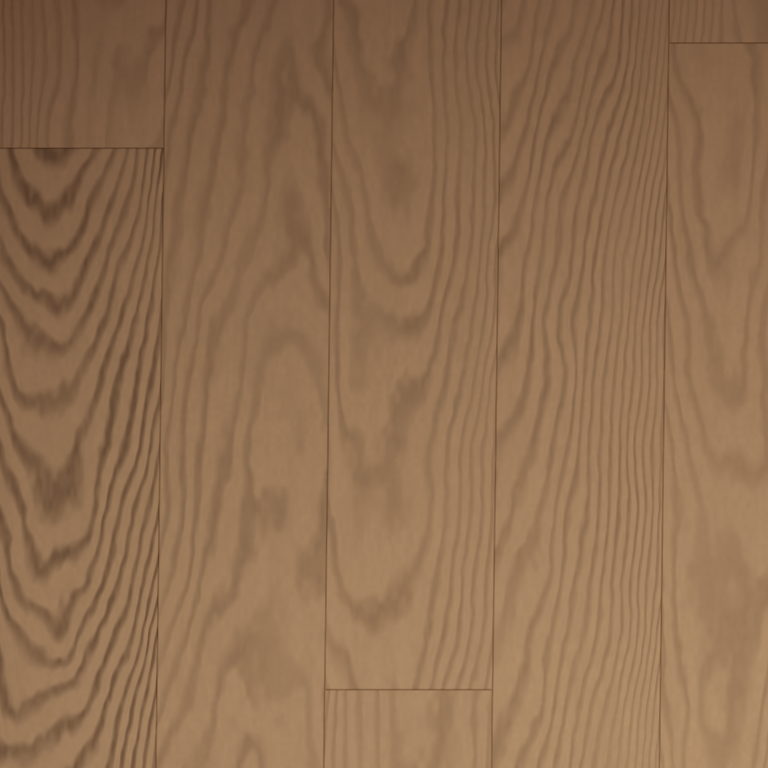
A WebGL 2 fragment shader for this texture:

```glsl
#version 300 es
precision highp float;

uniform vec2 u_resolution;
out vec4 fragColor;

const float PLANK_WIDTH = 0.2185;
const float LEFT_OVERHANG = 0.0155;
const float SEAM_LEAN = 0.013;
const float SEAM_HALF_WIDTH = 0.0008;
const vec3 SHADED_OAK = vec3(0.465, 0.338, 0.243);
const vec3 LIT_OAK = vec3(0.695, 0.556, 0.412);
const vec3 GRAIN_TINT = vec3(0.70, 0.66, 0.64);
const vec3 SEAM_TINT = vec3(0.80, 0.76, 0.71);

// Per plank: arch centre, rings along the length, arch steepness, contrast
const vec4 GRAIN[5] = vec4[5](
    vec4(0.30, 13.0, 14.0, 0.95),
    vec4(0.66, -5.0, 9.0, 0.38),
    vec4(0.36, 5.5, 16.0, 0.40),
    vec4(-0.25, 7.0, 9.0, 0.45),
    vec4(0.42, 5.0, 15.0, 0.36));
const vec4 OFFCUT_GRAIN = vec4(0.65, 4.0, 16.0, 0.34);

// Height of the end joint of each plank; 2.0 means none in view
const float JOINT[5] = float[5](0.807, 2.0, 0.102, 2.0, 0.944);

float hash(vec2 p) {
    vec3 q = fract(vec3(p.xyx) * 0.1031);
    q += dot(q, q.yzx + 33.33);
    return fract((q.x + q.y) * q.z);
}

float noise(vec2 p) {
    vec2 cell = floor(p);
    vec2 t = fract(p);
    t = t * t * (3.0 - 2.0 * t);
    float low = mix(hash(cell), hash(cell + vec2(1.0, 0.0)), t.x);
    float high = mix(hash(cell + vec2(0.0, 1.0)), hash(cell + 1.0), t.x);
    return mix(low, high, t.y);
}

// Growth ring coordinate: nested arches bent by slow and fine noise
float ringField(vec2 p, vec4 grain, float seed) {
    vec2 offset = vec2(seed * 17.0, seed * 29.0);
    float centre = grain.x + 0.22 * (noise(vec2(p.y * 3.0, seed * 7.0)) - 0.5);
    float d = p.x - centre;
    float slow = noise(p * vec2(2.5, 4.0) + offset) - 0.5;
    float wavy = noise(p * vec2(7.0, 12.0) + offset) - 0.5;
    float jagged = noise(p * vec2(24.0, 50.0) + offset) - 0.5;
    return grain.y * p.y - grain.z * d * d + 1.7 * slow + 0.8 * wavy + 0.2 * jagged;
}

// Soft dark band at the end of each ring
float ringBand(float field) {
    float phase = fract(field);
    return smoothstep(0.32, 0.72, phase) * (1.0 - smoothstep(0.74, 1.0, phase));
}

// Short pores running along the plank
float poreStreaks(vec2 p, float seed) {
    float fine = noise(p * vec2(48.0, 70.0) + seed * 41.0);
    float broad = noise(p * vec2(22.0, 7.0) + seed * 13.0);
    return 0.55 * fine + 0.45 * broad;
}

float seamLine(float dist, float halfWidth, float pixel) {
    return 1.0 - smoothstep(halfWidth - pixel * 0.5, halfWidth + pixel, abs(dist));
}

// Light falls off toward the top and the left
vec3 litWood(vec2 uv) {
    float light = 1.0 - 0.9 * pow(uv.y, 1.6) - 0.3 * pow(1.0 - uv.x, 3.0);
    return mix(SHADED_OAK, LIT_OAK, light);
}

void main() {
    vec2 uv = gl_FragCoord.xy / u_resolution;
    float pixel = 1.0 / min(u_resolution.x, u_resolution.y);

    // Plank layout
    float across = (uv.x + LEFT_OVERHANG - SEAM_LEAN * uv.y) / PLANK_WIDTH;
    int plank = clamp(int(floor(across)), 0, 4);
    vec2 local = vec2(across - float(plank), uv.y);
    float joint = JOINT[plank];
    bool offcut = joint > 0.5 ? uv.y > joint : uv.y < joint;
    float seed = float(plank) + (offcut ? 8.0 : 1.0);
    vec4 grain = offcut ? OFFCUT_GRAIN : GRAIN[plank];

    // Rings broken up by pores, fading in and out over each plank
    float streaks = poreStreaks(local, seed);
    float patchy = 0.5 + 0.7 * noise(local * vec2(4.0, 6.0) + seed * 5.0);
    float rings = ringBand(ringField(local, grain, seed));
    float darkness = grain.w * rings * patchy * (0.5 + 0.9 * streaks);

    // Wood colour with small changes from plank to plank
    vec3 color = litWood(uv);
    color *= 0.96 + 0.04 * hash(vec2(seed, 3.0));
    color *= mix(vec3(1.0), GRAIN_TINT, clamp(darkness, 0.0, 1.0));
    color *= 1.0 + 0.05 * (streaks - 0.5);
    color *= 1.0 + 0.02 * (noise(uv * 190.0) - 0.5);

    // Long seams and end joints
    float sideDist = (across - round(across)) * PLANK_WIDTH;
    float seam = max(seamLine(sideDist, SEAM_HALF_WIDTH, pixel),
                     seamLine(uv.y - joint, SEAM_HALF_WIDTH, pixel));
    color *= mix(vec3(1.0), SEAM_TINT, seam);

    fragColor = vec4(color, 1.0);
}
```
